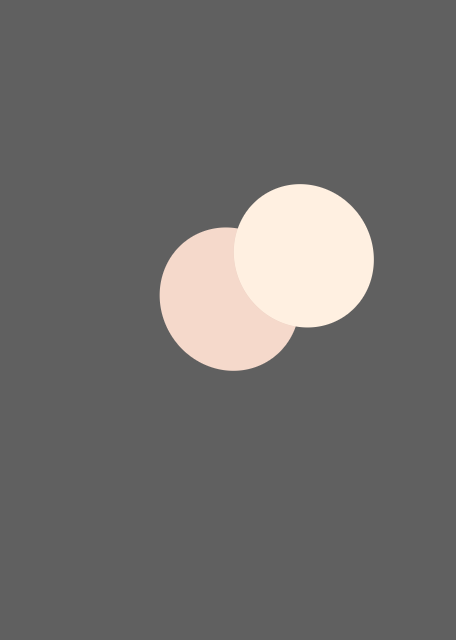
Give the GLSL for this background, as a WebGL 2 fragment shader.

```glsl
#version 300 es
precision highp float;
// Two overlapping, slightly tilted discs in blush and cream on flat grey.

uniform vec2 u_resolution;
out vec4 outColor;

// Colours
const vec3 GREY  = vec3(0.378);
const vec3 BLUSH = vec3(0.961, 0.851, 0.796);
const vec3 CREAM = vec3(1.0, 0.941, 0.882);

// Layout in canvas heights, measured from the canvas centre
const vec2 BLUSH_CENTER = vec2(0.0026, 0.0326);
const vec2 CREAM_CENTER = vec2(0.1185, 0.1003);
const vec2 DISC_RADII   = vec2(0.1139, 0.1074);
const float DISC_TILT   = -0.99;

// Faint seam where the cream disc meets what lies below
const float SEAM_WIDTH    = 0.0012;
const float SEAM_STRENGTH = 0.03;

// Approximate signed distance to a tilted ellipse
float ellipseDistance(vec2 p, vec2 radii, float tilt) {
    float c = cos(tilt), s = sin(tilt);
    vec2 q = vec2(c * p.x + s * p.y, c * p.y - s * p.x);
    float k = length(q / radii);
    float slope = length(q / (radii * radii));
    return k * (k - 1.0) / max(slope, 1e-4);
}

// Antialiased coverage of a shape, one pixel wide at its edge
float coverage(float dist, float pixel) {
    return clamp(0.5 - dist / pixel, 0.0, 1.0);
}

void main() {
    float pixel = 1.0 / u_resolution.y;
    vec2 p = (gl_FragCoord.xy - 0.5 * u_resolution) * pixel;

    float blushDist = ellipseDistance(p - BLUSH_CENTER, DISC_RADII, DISC_TILT);
    float creamDist = ellipseDistance(p - CREAM_CENTER, DISC_RADII, DISC_TILT);

    // Back to front: ground, blush disc, seam, cream disc
    vec3 color = mix(GREY, BLUSH, coverage(blushDist, pixel));
    color *= 1.0 - SEAM_STRENGTH * (1.0 - smoothstep(0.0, SEAM_WIDTH, abs(creamDist)));
    color = mix(color, CREAM, coverage(creamDist, pixel));

    outColor = vec4(color, 1.0);
}
```
